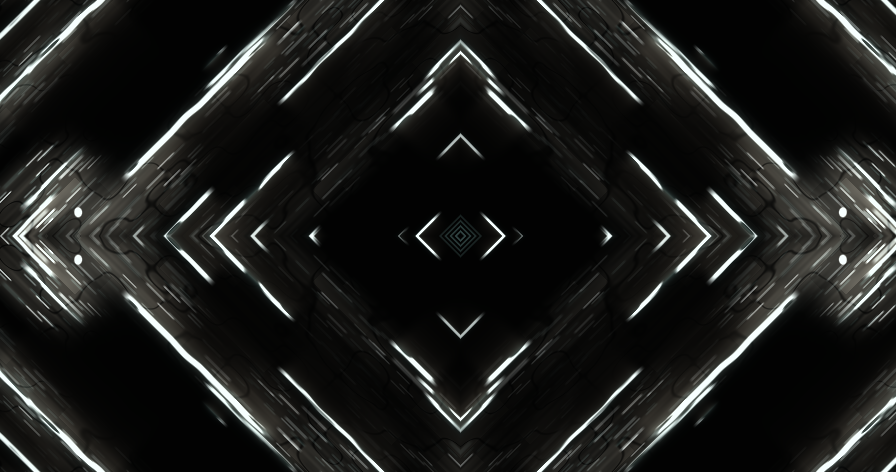
Write a WebGL 1 fragment shader that draws this background.

```glsl
precision highp float;
uniform vec2 u_resolution;

#define CENTER vec2(0.514, 0.5)
#define GLINT vec3(0.97, 1.0, 1.0)
#define TEAL vec3(0.40, 0.56, 0.55)
#define METAL vec3(0.34, 0.335, 0.31)
#define BRONZE vec3(0.27, 0.235, 0.20)
#define VOID_COLOR vec3(0.006, 0.008, 0.007)
#define SLIVER_LAYERS 5
#define SLIVER_DENSITY 0.20
#define PIXEL (1.0 / u_resolution.y)

float hash(vec2 p) {
  vec3 a = fract(p.xyx * 0.1031);
  a += dot(a, a.yzx + 33.33);
  return fract((a.x + a.y) * a.z);
}

float noise(vec2 p) {
  vec2 i = floor(p), f = fract(p);
  f = f * f * (3.0 - 2.0 * f);
  float low = mix(hash(i), hash(i + vec2(1, 0)), f.x);
  float high = mix(hash(i + vec2(0, 1)), hash(i + vec2(1, 1)), f.x);
  return mix(low, high, f.y);
}

float band(float x, float from, float to, float soft) {
  return smoothstep(from - soft, from + soft, x) * (1.0 - smoothstep(to - soft, to + soft, x));
}

// Bright broken edge along a diamond side; c = (distance out, position along).
vec3 streak(vec2 c, float at, float from, float to, float width) {
  float d = c.x - at + (noise(vec2(c.y * 15.0, at * 50.0)) - 0.5) * width;
  float broken = smoothstep(0.22, 0.5, noise(vec2(c.y * 14.0, c.x * 95.0) + at * 70.0));
  float core = 1.0 - smoothstep(width * 0.5, width + PIXEL, abs(d));
  float fringe = exp(-abs(d) / (width * 1.3));
  float sheen = exp(-abs(d) / (width * 6.0)) * smoothstep(width, -width, d);
  return band(c.y, from, to, 0.025) * (GLINT * core * broken + TEAL * fringe * 0.35 + BRONZE * sheen * 0.4);
}

// Short parallel slivers scattered in several grids.
vec3 slivers(vec2 c) {
  vec3 sum = vec3(0.0);
  for (int i = 0; i < SLIVER_LAYERS; i++) {
    float layer = float(i);
    vec2 g = c * vec2(36.0 + 15.0 * layer, 5.0 + 1.7 * layer) + 20.0;
    float row = floor(g.x);
    g.y += 7.0 * hash(vec2(row, layer + 3.0));
    vec2 id = vec2(row, floor(g.y));
    vec2 f = fract(g);
    float lit = step(1.0 - SLIVER_DENSITY, hash(id + 17.0 * layer));
    float power = hash(id + 41.0 + layer);
    float across = 1.0 - smoothstep(0.10, 0.32, abs(f.x - 0.5));
    float along = band(f.y, 0.15, 0.5 + 0.35 * power, 0.06);
    sum += lit * across * along * mix(TEAL * 0.25, GLINT, pow(power, 3.0));
  }
  return sum;
}

// Glassy plates with stretched grain and dark seams.
float plates(vec2 c) {
  vec2 g = c * vec2(17.0, 4.5) + 9.0;
  g.y += 5.0 * hash(vec2(floor(g.x), 2.0));
  float tone = hash(floor(g)) * (0.4 + 0.6 * fract(g.x));
  float grain = noise(vec2(c.x * 110.0, c.y * 6.0) + 30.0);
  float contour = noise(c * vec2(19.0, 11.0) + 50.0);
  float seam = smoothstep(0.0, 0.05, abs(contour - 0.5));
  return (0.25 + 0.5 * tone + 0.5 * grain) * mix(0.25, 1.0, seam);
}

void main() {
  vec2 q = abs(gl_FragCoord.xy - CENTER * u_resolution) * PIXEL;
  vec2 c = vec2(q.x + q.y, q.x - q.y);

  // Lit rings separated by black bands
  float side = band(c.x, 0.88, 1.08, 0.04) * smoothstep(0.55, 0.75, c.y);
  float zone = 0.6 * band(c.x, 0.36, 0.62, 0.06) + 0.8 * band(c.x, 0.66, 0.84, 0.04);
  zone += 0.8 * band(c.x, 1.19, 1.6, 0.06) + side;
  float drift = noise(vec2(c.x * 8.0, c.y * 3.5) + 12.0);
  float light = zone * smoothstep(0.1, 0.8, drift);
  vec3 color = VOID_COLOR + mix(BRONZE, METAL, drift) * plates(c) * (light * 0.65 + zone * 0.12);
  color += slivers(c) * (light * 0.6 + side * 0.35);

  // Smooth plates by the side corners
  vec2 plate = (q - vec2(0.79, 0.06)) / vec2(0.09, 0.075);
  color += METAL * 0.6 * exp(-dot(plate, plate)) * (0.4 + 0.6 * plates(c));

  // Nested core diamonds
  for (int i = 0; i < 4; i++) {
    float d = abs(c.x - 0.010 - 0.011 * float(i));
    color += TEAL * (0.45 - 0.08 * float(i)) * (1.0 - smoothstep(0.001, 0.002 + PIXEL, d));
  }
  color += streak(c, 0.092, 0.01, 1.0, 0.0035);
  color += streak(c, 0.130, 0.11, 1.0, 0.003) * 0.5;
  color += streak(c, 0.212, -1.0, -0.13, 0.004) * 0.6;

  // Upper and lower points
  color += streak(c, 0.410, -1.0, -0.27, 0.006);
  color += streak(c, 0.390, -1.0, -0.22, 0.005) * 0.8;
  color += streak(c, 0.368, -0.25, -0.09, 0.008);

  // Side chevrons
  color += streak(c, 0.315, 0.295, 1.0, 0.006);
  color += streak(c, 0.440, 0.39, 1.0, 0.005) * 0.7;
  color += streak(c, 0.530, 0.19, 1.0, 0.007);
  color += streak(c, 0.625, 0.44, 1.0, 0.008);
  color += streak(c, 0.690, 0.61, 1.0, 0.004) * 0.4;
  color += streak(c, 0.945, 0.78, 1.0, 0.006) * 0.8;
  color += streak(c, 0.985, 0.62, 0.86, 0.007) * 0.8;

  // Long outer edges
  color += streak(c, 0.665, -0.36, 0.09, 0.006) * 0.9;
  color += streak(c, 0.833, -0.02, 0.58, 0.010);
  color += streak(c, 0.850, -0.14, 0.22, 0.006) * 0.8;
  color += streak(c, 0.897, 0.11, 0.18, 0.004) * 0.8;
  color += streak(c, 1.265, 0.23, 0.72, 0.010);
  color += streak(c, 1.400, 0.35, 0.60, 0.008) * 0.8;

  // Small side glints
  float glint = length((q - vec2(0.81, 0.05)) * vec2(1.0, 0.8)) - 0.008;
  color += GLINT * (1.0 - smoothstep(-PIXEL, PIXEL, glint));

  gl_FragColor = vec4(min(color, GLINT), 1.0);
}
```
